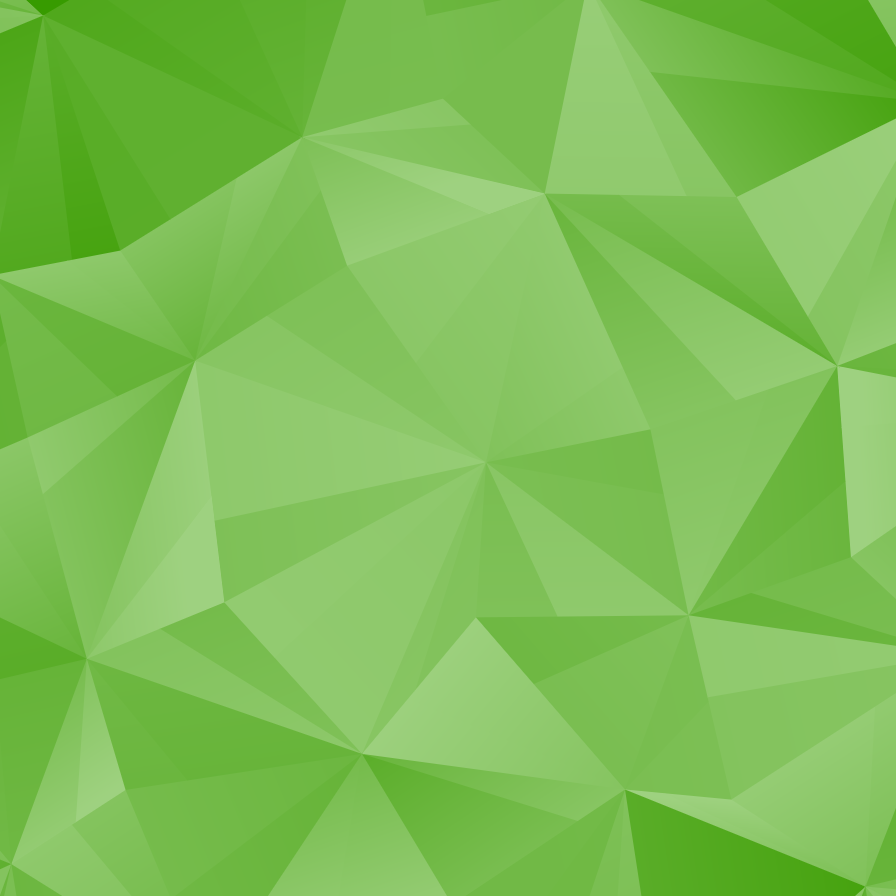
Reproduce this background procedurally as a WebGL 1 fragment shader.

```glsl
precision highp float;
// Green low-poly background: shaded triangles fanning out from scattered hubs.

uniform vec2 u_resolution;

const vec3 DEEP_GREEN = vec3(0.26, 0.63, 0.04);
const vec3 PALE_GREEN = vec3(0.62, 0.82, 0.50);
const float CELLS = 4.7;          // grid cells across the canvas
const float GRID_ANGLE = 0.42;    // tilt of the hidden grid
const float HUB_JITTER = 0.30;    // the two jitters must sum below 0.7
const float RIM_JITTER = 0.39;
const vec2 GLOW_CENTER = vec2(0.42, 0.48);
const vec2 SHADE_CENTER = vec2(0.12, 1.0);
const float EDGE_TONE = 0.51;     // tone far from the glow
const float GLOW_TONE = 0.80;     // tone inside the glow
const float EDGE_CONTRAST = 0.35;
const float GLOW_CONTRAST = 0.14;
const float SPLIT_CONTRAST = 0.09;
const float SEED = 17.0;

float hash(vec2 p) {
  vec3 q = fract((p.xyx + SEED) * 0.1031);
  q += dot(q, q.yzx + 33.33);
  return fract((q.x + q.y) * q.z);
}

float cross2(vec2 a, vec2 b) {
  return a.x * b.y - a.y * b.x;
}

// Signed distance to the line through a and b
float lineDistance(vec2 p, vec2 a, vec2 b) {
  return cross2(b - a, p - a) / length(b - a);
}

bool isHub(vec2 id) {
  return mod(id.x + id.y, 2.0) < 0.5;
}

// Grid corner pushed in a random direction
vec2 corner(vec2 id) {
  float angle = 6.2832 * hash(id + 3.7);
  float reach = sqrt(hash(id + 41.3)) * (isHub(id) ? HUB_JITTER : RIM_JITTER);
  return id + reach * vec2(cos(angle), sin(angle));
}

float coverage(vec2 p, vec2 a, vec2 b, vec2 c, float pixel) {
  float side = sign(cross2(b - a, c - a));
  float inside = min(side * lineDistance(p, a, b),
                 min(side * lineDistance(p, b, c), side * lineDistance(p, c, a)));
  return clamp(inside / pixel + 0.5, 0.0, 1.0);
}

// Triangle split from its apex; returns (tone * weight, weight)
vec2 splitFacet(vec2 p, vec2 apex, vec2 hub, vec2 rim, vec2 key, mat2 tilt, float pixel) {
  vec2 cut = mix(hub, rim, 0.25 + 0.5 * hash(key + 5.1));
  float first = coverage(p, apex, hub, cut, pixel);
  float second = coverage(p, apex, cut, rim, pixel);

  // Broad light and shade, taken at the middle of the facet
  vec2 middle = tilt * (apex + hub + rim) / (3.0 * CELLS);
  float glow = 1.0 - smoothstep(0.1, 0.6, distance(middle, GLOW_CENTER));
  float shade = 1.0 - smoothstep(0.08, 0.3, distance(middle, SHADE_CENTER));
  float contrast = mix(EDGE_CONTRAST, GLOW_CONTRAST, glow);
  float tone = mix(EDGE_TONE, GLOW_TONE, glow) - 0.5 * shade
             + contrast * (2.0 * hash(key + 11.9) - 1.0);

  // Linear gradient from the apex to the opposite side
  float along = 1.0 - lineDistance(p, hub, rim) / lineDistance(apex, hub, rim);
  float slope = contrast * mix(-0.7, 1.5, hash(key + 23.3));
  tone += slope * (along - 0.6);

  float step1 = SPLIT_CONTRAST * (2.0 * hash(key + 31.7) - 1.0);
  float weight = first + second;
  return vec2(tone * weight + step1 * (first - second), weight);
}

void main() {
  float size = min(u_resolution.x, u_resolution.y);
  float c = cos(GRID_ANGLE);
  float s = sin(GRID_ANGLE);
  mat2 tilt = mat2(c, s, -s, c);
  vec2 p = (gl_FragCoord.xy / size * CELLS) * tilt;
  float pixel = CELLS / size;

  // Each cell is cut along its hub-to-hub diagonal
  vec2 sum = vec2(0.0);
  for (int j = -1; j <= 1; j++) {
    for (int i = -1; i <= 1; i++) {
      vec2 id = floor(p) + vec2(float(i), float(j));
      vec2 low = corner(id);
      vec2 right = corner(id + vec2(1.0, 0.0));
      vec2 high = corner(id + vec2(1.0, 1.0));
      vec2 left = corner(id + vec2(0.0, 1.0));
      bool rising = isHub(id);
      vec2 hubA = rising ? low : right;
      vec2 hubB = rising ? high : left;
      vec2 rimA = rising ? right : high;
      vec2 rimB = rising ? left : low;

      for (int k = 0; k < 2; k++) {
        vec2 key = id * 2.0 + vec2(float(k), 0.37);
        bool swapHubs = hash(key + 57.1) < 0.5;
        vec2 apex = swapHubs ? hubB : hubA;
        vec2 hub = swapHubs ? hubA : hubB;
        sum += splitFacet(p, apex, hub, k == 0 ? rimA : rimB, key, tilt, pixel);
      }
    }
  }

  float tone = clamp(sum.x / max(sum.y, 0.0001), -0.12, 1.0);
  gl_FragColor = vec4(clamp(mix(DEEP_GREEN, PALE_GREEN, tone), 0.0, 1.0), 1.0);
}
```
